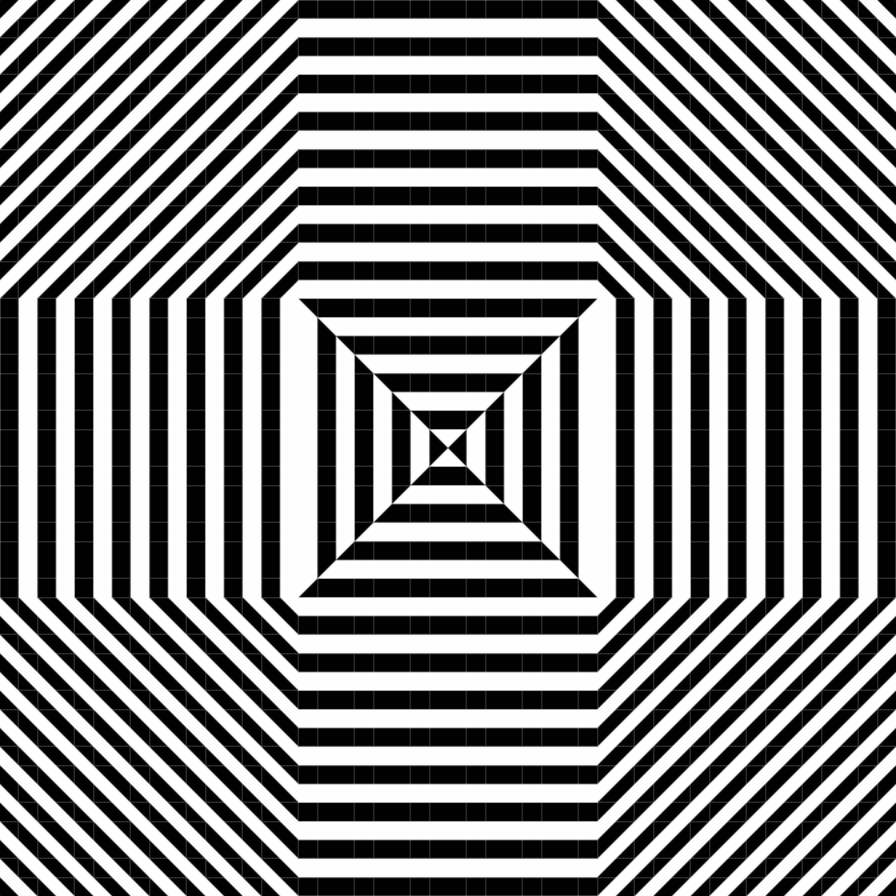
Reproduce this pattern procedurally as a three.js fragment shader.

```glsl
// Black and white op-art: octagonal stripe rings around a square pinwheel of bars.
varying vec2 vUv;

// Signed distance to unit-wide stripes, positive inside the white ones.
float stripes(float d) {
  return abs(mod(d - 0.5, 2.0) - 1.0) - 0.5;
}

// Edge coverage over a width given in tiles.
float coverage(float dist, float width) {
  return clamp(dist / width + 0.5, 0.0, 1.0);
}

// Hairline joints, two in every run of three tiles.
float joints(float x) {
  float offset = abs(abs(fract(x * 16.0) - 0.5) - 5.5 / 32.0);
  return 1.0 - smoothstep(0.4 / 32.0, 0.6 / 32.0, offset);
}

void main() {
  // Fold the 48 by 48 tile board into one quadrant
  vec2 p = abs(vUv * 48.0 - 24.0);
  float ring = max(max(p.x, p.y), p.x + p.y - 8.0);
  float soft = 48.0 / 512.0;
  float ringSoft = min(p.x, p.y) > 8.0 ? soft * sqrt(2.0) : soft;

  // Side wedges swap colours inside the square, leaving a double white bar at its edge
  float upright = stripes(ring);
  float sideways = ring < 8.0 ? -upright : upright;
  sideways = max(sideways, 1.0 - abs(ring - 8.0));

  float wedge = coverage((p.x - p.y) / sqrt(2.0), soft);
  float white = mix(coverage(upright, ringSoft), coverage(sideways, ringSoft), wedge);

  // Faint tile joints lighten the dark areas only
  float joint = max(joints(vUv.x), joints(vUv.y));
  white = mix(white, 1.0, 0.16 * joint);

  gl_FragColor = vec4(vec3(mix(0.005, 0.995, white)), 1.0);
}
```
